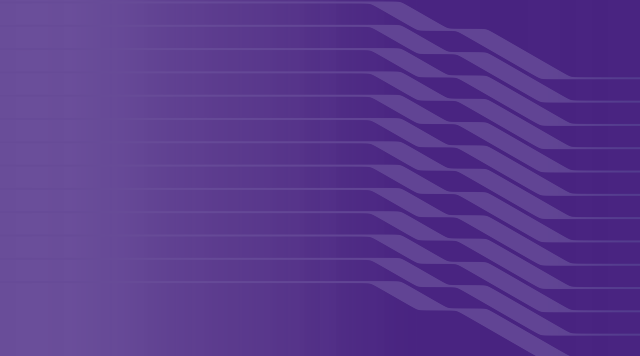
Reproduce this background procedurally as a Shadertoy shader.

```glsl
const float ASPECT = 0.557;       // height in canvas widths
const float ROWS = 13.0;
const float PITCH = 0.03646;      // row spacing
const float FIRST_ROW = 0.0023;   // top edge of the first stripe
const float LINE_WIDTH = 0.0031;
const float BAND_SHIFT = 0.0469;  // horizontal width of the slanted bands
const float SLOPE = 0.577;

const vec3 LILAC = vec3(0.416, 0.306, 0.604);
const vec3 VIOLET = vec3(0.352, 0.222, 0.550);
const vec3 INDIGO = vec3(0.285, 0.140, 0.505);
const vec3 STRIPE_LEFT = vec3(0.404, 0.294, 0.594);
const vec3 STRIPE_BAND = vec3(0.380, 0.268, 0.580);
const vec3 STRIPE_RIGHT = vec3(0.325, 0.235, 0.555);

float hash(float n) {
    return fract(sin(n * 127.1) * 43758.5453);
}

// Ramp max(t, 0) with a rounded corner
float softRamp(float t, float radius) {
    return 0.5 * (t + sqrt(t * t + radius * radius));
}

// Slanted step that starts at x = start and spans the given length
float descent(float x, float start, float span) {
    float radius = 0.004;
    return SLOPE * (softRamp(x - start, radius) - softRamp(x - start - span, radius));
}

// Two descents joined by level runs
float path(float x) {
    return descent(x, 0.579, 0.0742) + descent(x, 0.7135, 0.1315);
}

// Coverage of the stacked stripes; y points down
float stripes(vec2 p, float blur) {
    float upper = path(p.x - BAND_SHIFT);
    float lower = path(p.x) + LINE_WIDTH;
    float y = p.y - FIRST_ROW;
    float row = clamp(floor((y - upper) / PITCH + 0.12), 0.0, ROWS - 1.0);
    y -= row * PITCH;
    return smoothstep(-blur, blur, y - upper) * smoothstep(-blur, blur, lower - y);
}

// Horizontal gradient with faint vertical banding
vec3 background(float x) {
    vec3 color = mix(LILAC, VIOLET, smoothstep(0.08, 0.42, x));
    color = mix(color, INDIGO, smoothstep(0.36, 0.68, x));
    return color + 0.007 * (hash(floor(x * 40.0)) - 0.5);
}

vec3 stripeColor(float x) {
    vec3 color = mix(STRIPE_LEFT, STRIPE_BAND, smoothstep(0.2, 0.6, x));
    return mix(color, STRIPE_RIGHT, smoothstep(0.84, 1.0, x));
}

void mainImage(out vec4 fragColor, in vec2 fragCoord) {
    vec2 uv = fragCoord / iResolution.xy;
    vec2 p = vec2(uv.x, (1.0 - uv.y) * ASPECT);
    float blur = 0.6 / iResolution.x;
    vec3 color = mix(background(p.x), stripeColor(p.x), stripes(p, blur));
    fragColor = vec4(color, 1.0);
}
```
